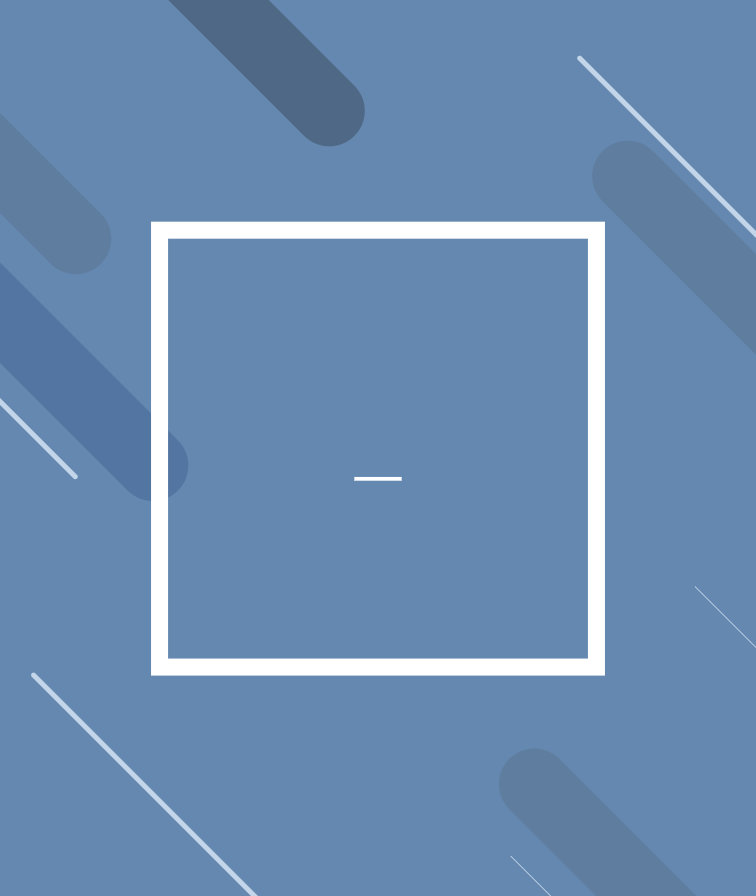
A Shadertoy shader for this background:

```glsl
// Flat blue backdrop with diagonal rounded bars, pale diagonal strokes,
// a white square frame and a short dash. Every part is a distance function
// in units of canvas height, blended with one-pixel smooth edges.

const vec3 BACKDROP = vec3(0.396, 0.533, 0.690);
const vec3 SLATE = vec3(0.310, 0.408, 0.522);
const vec3 MUTED = vec3(0.373, 0.494, 0.624);
const vec3 DEEP = vec3(0.322, 0.459, 0.631);
const vec3 PALE = vec3(0.765, 0.835, 0.910);
const vec3 WHITE = vec3(1.0);
const float REACH = 0.5; // long enough to leave the canvas

// Rounded 45 degree bar from a tip; side +1 runs down right, -1 up left.
float diagonalBar(vec2 p, vec2 tip, float side, float radius) {
    vec2 run = side * REACH * vec2(1.0, -1.0);
    vec2 q = p - tip;
    float along = clamp(dot(q, run) / dot(run, run), 0.0, 1.0);
    return length(q - run * along) - radius;
}

float squareFrame(vec2 p, float halfSize, float halfWidth) {
    vec2 q = abs(p);
    return abs(max(q.x, q.y) - halfSize) - halfWidth;
}

float rectangle(vec2 p, vec2 halfSize) {
    vec2 q = abs(p) - halfSize;
    return max(q.x, q.y);
}

vec3 paint(vec3 base, vec3 ink, float dist, float pixel) {
    return mix(base, ink, clamp(0.5 - dist / pixel, 0.0, 1.0));
}

void mainImage(out vec4 fragColor, in vec2 fragCoord) {
    float pixel = 1.0 / iResolution.y;
    vec2 p = fragCoord * pixel;
    float middle = 0.5 * iResolution.x * pixel;
    vec3 color = BACKDROP;

    // Thick bars: tip x, tip y, side
    vec3 bars[5] = vec3[5](
        vec3(0.3675, 0.8763, -1.0), vec3(0.0846, 0.7335, -1.0),
        vec3(0.1706, 0.4805, -1.0), vec3(0.7005, 0.8034, 1.0),
        vec3(0.5964, 0.1250, 1.0));
    for (int i = 0; i < 5; i++) {
        vec3 ink = i == 0 ? SLATE : (i == 2 ? DEEP : MUTED);
        float dist = diagonalBar(p, bars[i].xy, bars[i].z, 0.0396);
        color = paint(color, ink, dist, pixel);
    }

    // Strokes: tip x, tip y, side, half width
    vec4 strokes[5] = vec4[5](
        vec4(0.6470, 0.9350, 1.0, 0.0028), vec4(0.0840, 0.4680, -1.0, 0.0028),
        vec4(0.0375, 0.2465, 1.0, 0.0028), vec4(0.7760, 0.3451, 1.0, 0.0005),
        vec4(0.5703, 0.0443, 1.0, 0.0005));
    for (int i = 0; i < 5; i++) {
        float dist = diagonalBar(p, strokes[i].xy, strokes[i].z, strokes[i].w);
        color = paint(color, PALE, dist, pixel);
    }

    // Frame and dash
    float frame = squareFrame(p - vec2(middle, 0.4993), 0.2438, 0.0095);
    color = paint(color, WHITE, frame, pixel);
    float dash = rectangle(p - vec2(middle, 0.4656), vec2(0.0264, 0.0021));
    color = paint(color, WHITE, dash, pixel);

    fragColor = vec4(color, 1.0);
}
```
